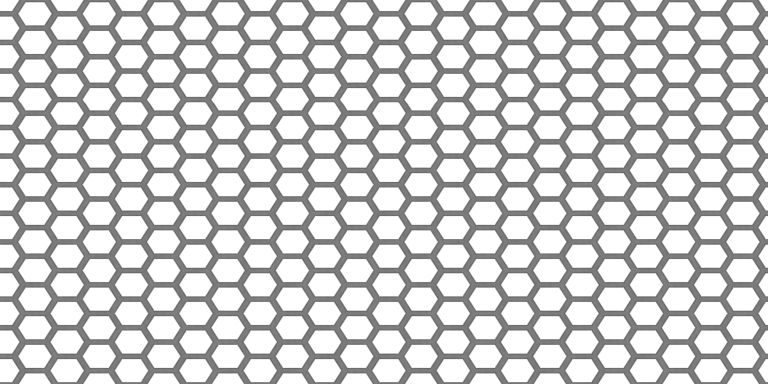
Write a Shadertoy shader that draws this pattern.

```glsl
// Flat-topped hexagonal wire mesh in grey on white, with a faint horizontal seam.
#define COLUMN_STEP 0.0838            // between neighbouring columns, canvas height = 1
#define ROW_STEP 0.0745               // between cells of one column
#define FIRST_CELL vec2(0.0911, 0.5935)
#define TOP_HALF 0.030                // half length of a horizontal wire
#define SLANT_HALF_WIDTH 0.0087
#define FLAT_HALF_WIDTH 0.0072
#define SEAM_Y 0.732
#define SEAM_SLIP 0.002
#define WIRE_CORE vec3(0.485, 0.485, 0.484)
#define WIRE_RIM vec3(0.415, 0.415, 0.415)
#define PAPER vec3(1.0)

// Distance inward from the hexagon's border, in wire half-widths.
float hexInset(vec2 q) {
    q = abs(q);
    float halfHeight = 0.5 * ROW_STEP;
    float halfWidth = COLUMN_STEP - TOP_HALF;
    vec2 normal = normalize(vec2(halfHeight, halfWidth - TOP_HALF));
    float flatInset = (halfHeight - q.y) / FLAT_HALF_WIDTH;
    float slantInset = (halfWidth * normal.x - dot(q, normal)) / SLANT_HALF_WIDTH;
    return min(flatInset, slantInset);
}

// Two interleaved rectangular lattices form the honeycomb.
float meshInset(vec2 p) {
    vec2 period = vec2(2.0 * COLUMN_STEP, ROW_STEP);
    vec2 evenCell = (fract(p / period + 0.5) - 0.5) * period;
    vec2 oddCell = (fract(p / period) - 0.5) * period;
    return max(hexInset(evenCell), hexInset(oddCell));
}

// Soft tonal unevenness along the wires.
float wireTone(vec2 p) {
    float broad = sin(p.x * 47.0 + 2.0 * sin(p.y * 31.0));
    float fine = sin(p.y * 173.0 + p.x * 119.0) * sin(p.x * 211.0 - p.y * 83.0);
    return 0.006 * broad + 0.012 * fine;
}

void mainImage(out vec4 fragColor, in vec2 fragCoord) {
    vec2 p = fragCoord / iResolution.y;
    float pixel = 1.0 / iResolution.y;

    // Rows above the seam sit slightly lower.
    vec2 slipped = p;
    slipped.y += SEAM_SLIP * smoothstep(-pixel, pixel, p.y - SEAM_Y);
    float inset = meshInset(slipped - FIRST_CELL);

    // Lighter core, darker rims, smoothed outer edge.
    float soft = 0.85 * pixel / SLANT_HALF_WIDTH;
    float wire = 1.0 - smoothstep(1.0 - soft, 1.0 + soft, inset);
    vec3 wireColor = mix(WIRE_CORE, WIRE_RIM, smoothstep(0.4, 0.8, inset));
    wireColor += wireTone(p);

    fragColor = vec4(mix(PAPER, wireColor, wire), 1.0);
}
```
